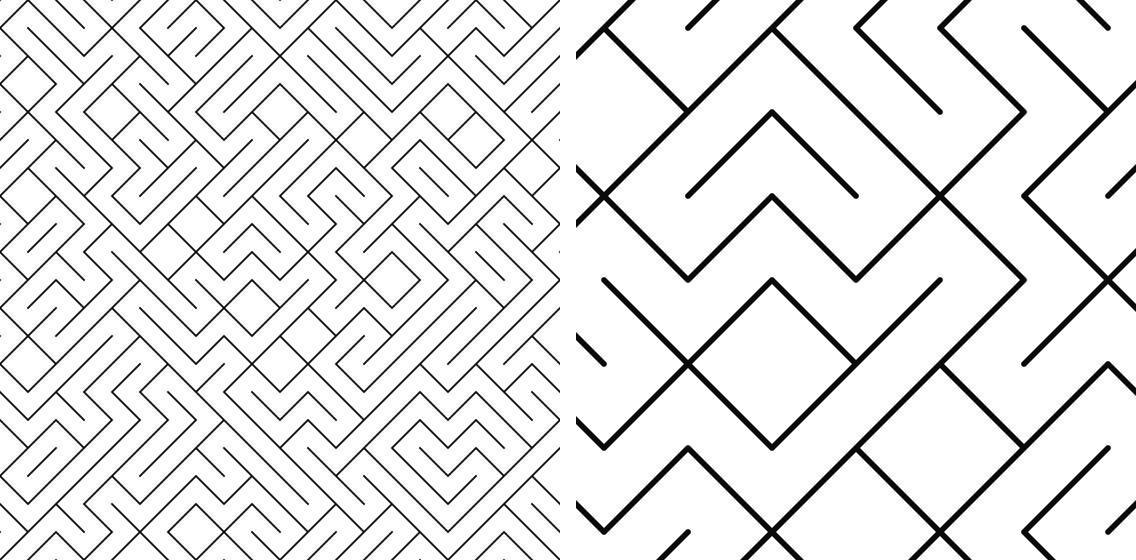
Left, the full canvas; right, a detail of the centre.
Reproduce this pattern procedurally as a Shadertoy shader.

```glsl
// Maze of thin dark diagonals: each grid cell holds one randomly chosen slash.

const float CELLS = 20.0;
const vec3 PAPER = vec3(1.0);
const vec3 INK = vec3(0.04);

// Integer hash of a cell, giving a value in 0..1
float hash(ivec2 cell) {
    uvec2 q = uvec2(cell + 64) * uvec2(1597u, 3812u);
    uint n = (q.x ^ q.y) * 747796405u + 289133u;
    n = ((n >> ((n >> 28) + 4u)) ^ n) * 277803u;
    n ^= n >> 15;
    n *= 739981u;
    n ^= n >> 13;
    return float(n & 65535u) / 65535.0;
}

float segmentDistance(vec2 p, vec2 a, vec2 b) {
    vec2 pa = p - a, ba = b - a;
    return length(pa - ba * clamp(dot(pa, ba) / dot(ba, ba), 0.0, 1.0));
}

// Distance to the slash of one cell; p is relative to the cell corner
float slashDistance(vec2 p, ivec2 cell) {
    if (hash(cell) < 0.5) p.x = 1.0 - p.x;
    return segmentDistance(p, vec2(0.0), vec2(1.0));
}

void mainImage(out vec4 fragColor, in vec2 fragCoord) {
    float pixel = CELLS / iResolution.y;
    vec2 p = fragCoord * pixel;
    ivec2 home = ivec2(floor(p));

    // Neighbours are included so that round caps reach across cell borders
    float d = 1e3;
    for (int y = -1; y <= 1; y++) {
        for (int x = -1; x <= 1; x++) {
            ivec2 cell = home + ivec2(x, y);
            d = min(d, slashDistance(p - vec2(cell), cell));
        }
    }

    // Stroke with an edge softened over one pixel diagonal
    float edge = 0.7 * pixel;
    float ink = 1.0 - smoothstep(-edge, edge, d - 0.0335);
    fragColor = vec4(mix(PAPER, INK, ink), 1.0);
}
```
